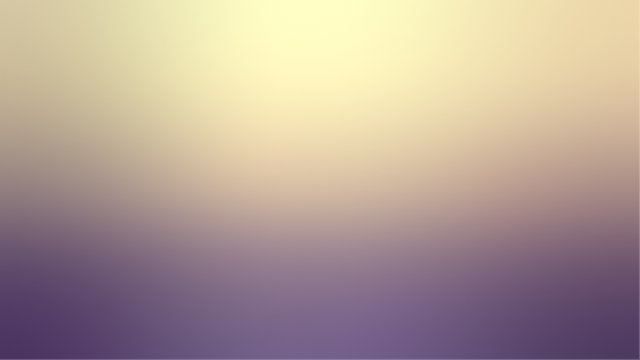
This background is drawn by a WebGL 1 fragment shader. Its source:

```glsl
precision highp float;
// Soft dusk backdrop: pale yellow glow at the top sinking into muted violet.

#define LEFT_REACH 0.46    // where the left shade has faded out
#define RIGHT_REACH 0.50   // where the right shade begins
#define TINT_GAIN 0.55     // strength of the local colour tints
#define GRAIN 0.004        // full range of the fine grain
#define GRAIN_CELLS 288.0  // grain cells over the canvas height
#define RIM_WIDTH 0.0025   // width of the pale rim, in canvas heights
#define RIM_GAIN 0.22      // strength of the pale rim

uniform vec2 u_resolution;

float hash(vec2 p) {
  vec3 q = fract(vec3(p.xyx) * 0.1031);
  q += dot(q, q.yzx + 33.33);
  return fract((q.x + q.y) * q.z);
}

// Cubic interpolation weight at a distance d from a colour stop
float cubicWeight(float d) {
  d = abs(d);
  if (d < 1.0) return (1.5 * d - 2.5) * d * d + 1.0;
  if (d < 2.0) return ((-0.5 * d + 2.5) * d - 4.0) * d + 2.0;
  return 0.0;
}

// Smooth ramp through five evenly spaced stops, from top to bottom
vec3 ramp(float depth, vec3 top, vec3 upper, vec3 middle, vec3 lower, vec3 bottom) {
  float t = depth * 4.0;
  float a = cubicWeight(t);
  float b = cubicWeight(t - 1.0);
  float c = cubicWeight(t - 2.0);
  float d = cubicWeight(t - 3.0);
  float e = cubicWeight(t - 4.0);
  return (a * top + b * upper + c * middle + d * lower + e * bottom)
       / (a + b + c + d + e);
}

// Soft elliptical spot
float spot(vec2 p, vec2 center, vec2 radius) {
  vec2 q = (p - center) / radius;
  return exp(-dot(q, q));
}

void main() {
  vec2 uv = gl_FragCoord.xy / u_resolution;
  float aspect = u_resolution.x / u_resolution.y;
  float depth = 1.0 - uv.y;

  // Vertical ramps for the two sides and the glowing center
  vec3 leftShade = ramp(depth,
    vec3(0.835, 0.78, 0.64), vec3(0.768, 0.702, 0.585), vec3(0.595, 0.52, 0.51),
    vec3(0.375, 0.29, 0.42), vec3(0.295, 0.2, 0.378));
  vec3 centerGlow = ramp(depth,
    vec3(1.0, 1.0, 0.772), vec3(0.99, 0.95, 0.738), vec3(0.852, 0.762, 0.652),
    vec3(0.575, 0.487, 0.56), vec3(0.453, 0.375, 0.54));
  vec3 rightShade = ramp(depth,
    vec3(0.925, 0.84, 0.665), vec3(0.875, 0.777, 0.635), vec3(0.682, 0.572, 0.538),
    vec3(0.42, 0.325, 0.432), vec3(0.3, 0.225, 0.376));

  // Horizontal blend
  vec3 color = mix(leftShade, centerGlow, smoothstep(0.0, LEFT_REACH, uv.x));
  color = mix(color, rightShade, smoothstep(RIGHT_REACH, 1.0, uv.x));

  // Local tints: olive, peach, rose, slate and violet
  vec3 tint = vec3(-0.015, 0.0, -0.015) * spot(uv, vec2(0.20, 0.82), vec2(0.12, 0.30));
  tint += vec3(0.025, 0.008, 0.0) * spot(uv, vec2(0.40, 0.57), vec2(0.10, 0.14));
  tint += vec3(0.015, -0.008, -0.005) * spot(uv, vec2(0.79, 0.45), vec2(0.12, 0.15));
  tint += vec3(-0.005, 0.015, -0.01) * spot(uv, vec2(0.27, 0.10), vec2(0.13, 0.16));
  tint += vec3(0.005, -0.005, 0.02) * spot(uv, vec2(0.60, 0.08), vec2(0.13, 0.14));
  color += TINT_GAIN * tint;

  // Thin pale rim along the right and bottom edges
  float edge = min((1.0 - uv.x) * aspect, uv.y);
  float rim = 1.0 - smoothstep(0.0, 2.0 * RIM_WIDTH, edge);
  color = mix(color, vec3(1.0), RIM_GAIN * rim);

  // Fine grain against banding
  vec2 cell = floor(uv * vec2(aspect, 1.0) * GRAIN_CELLS);
  color += GRAIN * (hash(cell) - 0.5);

  gl_FragColor = vec4(clamp(color, 0.0, 1.0), 1.0);
}
```
